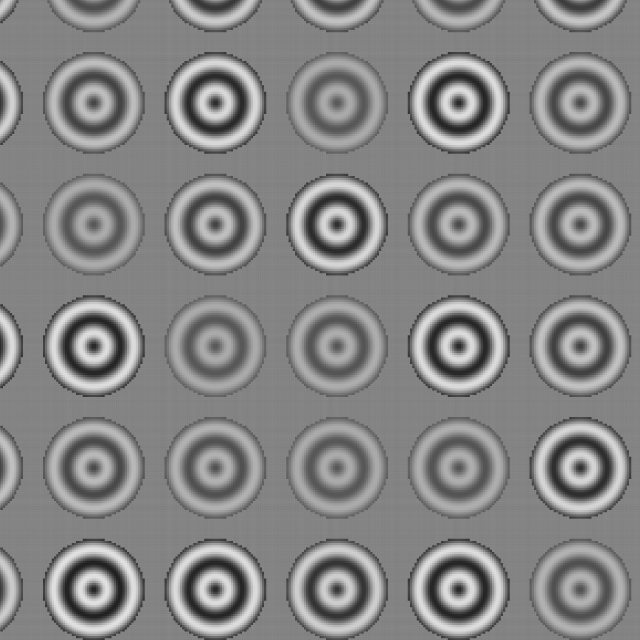
Reproduce this pattern procedurally as a Shadertoy shader.

```glsl
// Grid of grey discs with sinusoidal rings, each disc with its own contrast.
// Everything is snapped to a coarse mosaic, giving stepped rims, and lies on
// a mid-grey ground with a faint mesh; supersampling smooths the edges.

const float TAU = 6.2831853;
const float PITCH = 0.1901;                  // disc spacing, in canvas heights
const vec2 FIRST_CENTRE = vec2(0.1465, 0.0788);
const float TILES = 55.0;                    // mosaic tiles per disc spacing
const float RADIUS = 23.0;                   // disc radius, in tiles
const float RING_PERIOD = 12.1;              // dark to dark, in tiles
const float GROUND = 0.505;
const int SAMPLES = 4;                       // per pixel side

float hash(ivec2 id) {
    uvec2 q = uvec2(id + 4096) * uvec2(1597u, 3571u);
    uint n = (q.x ^ q.y) * 747796405u;
    n = (n ^ (n >> 15)) * 277803737u;
    n = n ^ (n >> 16);
    return float(n & 65535u) / 65535.0;
}

// One-dimensional gradient noise, about -0.5 to 0.5
float gradientNoise(float x, int seed) {
    int i = int(floor(x));
    float f = fract(x);
    float left = (hash(ivec2(i, seed)) * 2.0 - 1.0) * f;
    float right = (hash(ivec2(i + 1, seed)) * 2.0 - 1.0) * (f - 1.0);
    return mix(left, right, f * f * f * (f * (f * 6.0 - 15.0) + 10.0));
}

// Thin light lines on tile borders, with uneven columns and rows
float mesh(vec2 tilePos) {
    vec2 tile = floor(tilePos);
    vec2 line = step(vec2(0.75), fract(tilePos));
    float unevenness = gradientNoise(tile.x * 0.37, 11)
                     + gradientNoise(tile.y * 0.37, 23);
    return 0.022 * max(line.x, line.y) + 0.02 * unevenness;
}

// Dark centre, then alternating light and dark rings
float rings(float r, float period) {
    return -cos(TAU * r / period);
}

float shade(vec2 p) {
    vec2 tilePos = (p - FIRST_CENTRE) / PITCH * TILES;
    vec2 tileCentre = floor(tilePos) + 0.5;
    vec2 cell = floor(tileCentre / TILES + 0.5);
    float r = length(tileCentre - cell * TILES);

    float contrast = mix(0.16, 0.38, hash(ivec2(cell)));
    float disc = GROUND + contrast * rings(r, RING_PERIOD);
    float ground = GROUND + mesh(tilePos);
    return mix(ground, disc, step(r, RADIUS));
}

void mainImage(out vec4 fragColor, in vec2 fragCoord) {
    float grey = 0.0;
    for (int y = 0; y < SAMPLES; y++) {
        for (int x = 0; x < SAMPLES; x++) {
            vec2 offset = (vec2(x, y) + 0.5) / float(SAMPLES) - 0.5;
            grey += shade((fragCoord + offset) / iResolution.y);
        }
    }
    grey /= float(SAMPLES * SAMPLES);
    fragColor = vec4(vec3(grey), 1.0);
}
```
